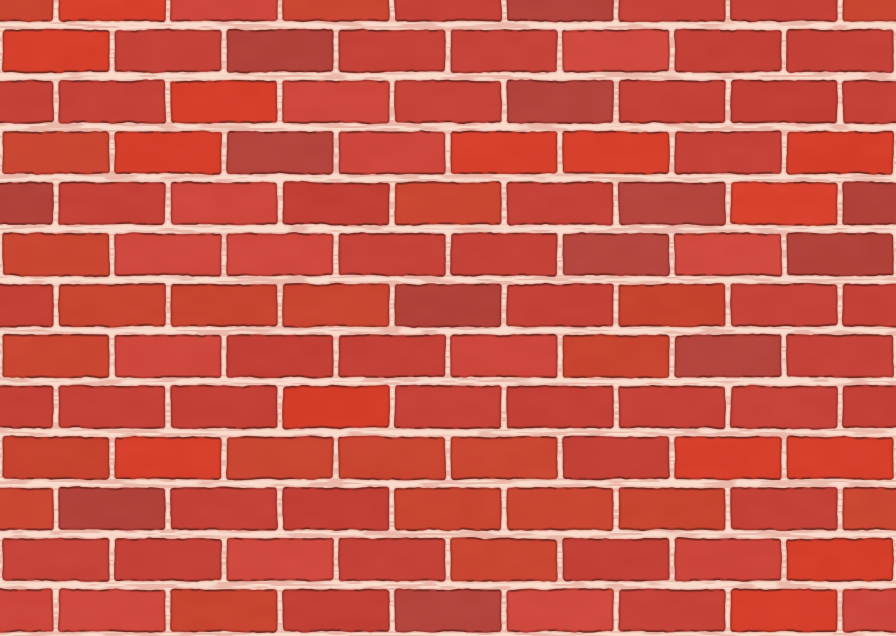
This texture is drawn by a Shadertoy shader. Its source:

```glsl
// Red brick wall in running bond: 8 bricks across, 12.5 courses high.
// Each brick is a rounded box with wobbling edges, a hashed tone and a dark
// broken rim; the pale mortar between is streaked with pink.
#define COLUMNS 8.0
#define COURSES 12.5
#define GAP vec2(0.046, 0.072)   // mortar width, in brick widths
#define CORNER 0.028             // corner radius
#define WOBBLE 0.022             // edge roughness
#define TILT vec2(0.045, 0.012)  // random lean of sides and of beds
#define RIM 0.024                // width of the dark rim
#define CREAM vec3(0.975, 0.855, 0.795)
#define PINK vec3(0.90, 0.67, 0.615)
#define RIM_COLOR vec3(0.43, 0.15, 0.12)

float hash(vec2 p) {
    vec3 q = fract(p.xyx * 0.1031);
    q += dot(q, q.yzx + 33.33);
    return fract((q.x + q.y) * q.z);
}

float noise(vec2 p) {
    vec2 i = floor(p), f = fract(p);
    f = f * f * (3.0 - 2.0 * f);
    return mix(mix(hash(i), hash(i + vec2(1, 0)), f.x),
               mix(hash(i + vec2(0, 1)), hash(i + vec2(1, 1)), f.x), f.y);
}

// Coarse and fine roughness along one edge, about -0.5 to 0.5
float roughness(float along, float seed) {
    return 0.65 * noise(vec2(along * 7.0, seed))
         + 0.35 * noise(vec2(along * 23.0, seed + 40.0)) - 0.5;
}

float roundedBox(vec2 p, vec2 halfSize, float radius) {
    vec2 e = abs(p) - halfSize + radius;
    return length(max(e, 0.0)) + min(max(e.x, e.y), 0.0) - radius;
}

// Mostly mid red, with some orange, rosy and dull bricks
vec3 brickTone(vec2 id) {
    float pick = hash(id + 17.0);
    vec3 tone = mix(vec3(0.765, 0.255, 0.215), vec3(0.785, 0.27, 0.19),
                    step(0.6, hash(id + 53.0)));
    if (pick < 0.17) tone = vec3(0.84, 0.25, 0.17);
    else if (pick < 0.30) tone = vec3(0.81, 0.28, 0.24);
    else if (pick > 0.86) tone = vec3(0.70, 0.265, 0.235);
    return tone + 0.02 * (hash(id + 91.0) - 0.5);
}

void mainImage(out vec4 fragColor, in vec2 fragCoord) {
    vec2 uv = fragCoord / iResolution.xy;
    float courseHeight = COLUMNS * iResolution.y / (iResolution.x * COURSES);
    float pixel = COLUMNS / iResolution.x;

    // Brick cell: even courses are shifted by half a brick
    vec2 grid = uv * vec2(COLUMNS, COURSES);
    float course = floor(grid.y);
    grid.x += 0.5 * (1.0 - mod(course, 2.0));
    vec2 id = vec2(mod(floor(grid.x), COLUMNS), course);
    vec2 cell = vec2(1.0, courseHeight);
    vec2 p = (fract(grid) - 0.5) * cell;
    vec2 wall = uv * vec2(COLUMNS, COURSES * courseHeight);

    // Hand-laid outline: lean, then rough edges seeded per side
    vec2 lean = vec2(hash(id + 5.0), hash(id + 29.0)) - 0.5;
    vec2 q = p + TILT * lean * p.yx;
    vec2 seed = floor(vec2(hash(id + 3.0), hash(id + 11.0)) * 300.0)
              + 7.0 * step(0.0, q);
    vec2 rough = vec2(0.5 * roughness(q.y + 2.0, seed.x),
                      roughness(q.x + 2.0, seed.y));
    vec2 halfSize = 0.5 * (cell - GAP) + WOBBLE * rough;
    float d = roundedBox(q, halfSize, CORNER);

    // Brick face with a broken rim, strongest along the beds
    vec2 e = abs(q) - halfSize;
    float bed = smoothstep(-0.02, 0.02, e.y - e.x);
    float broken = smoothstep(0.2, 0.65, noise(vec2(wall.x * 15.0, seed.y)));
    float rim = smoothstep(-RIM - 0.5 * pixel, -0.2 * RIM, d);
    rim *= mix(0.4, 0.35 + 0.6 * broken, bed);
    vec3 brick = brickTone(id) + 0.016 * (noise(wall * vec2(5.0, 9.0)) - 0.5);
    brick = mix(brick, RIM_COLOR, rim);

    // Mortar: pale in the middle, pink in streaks and beside the bricks
    float streak = noise(wall * vec2(6.0, 55.0));
    float pale = smoothstep(-0.005, 0.022, d);
    pale *= 1.0 - 0.75 * smoothstep(0.45, 0.8, streak);
    vec3 mortar = mix(PINK, CREAM, pale);

    float face = 1.0 - smoothstep(-0.7 * pixel, 0.7 * pixel, d);
    fragColor = vec4(mix(mortar, brick, face), 1.0);
}
```
